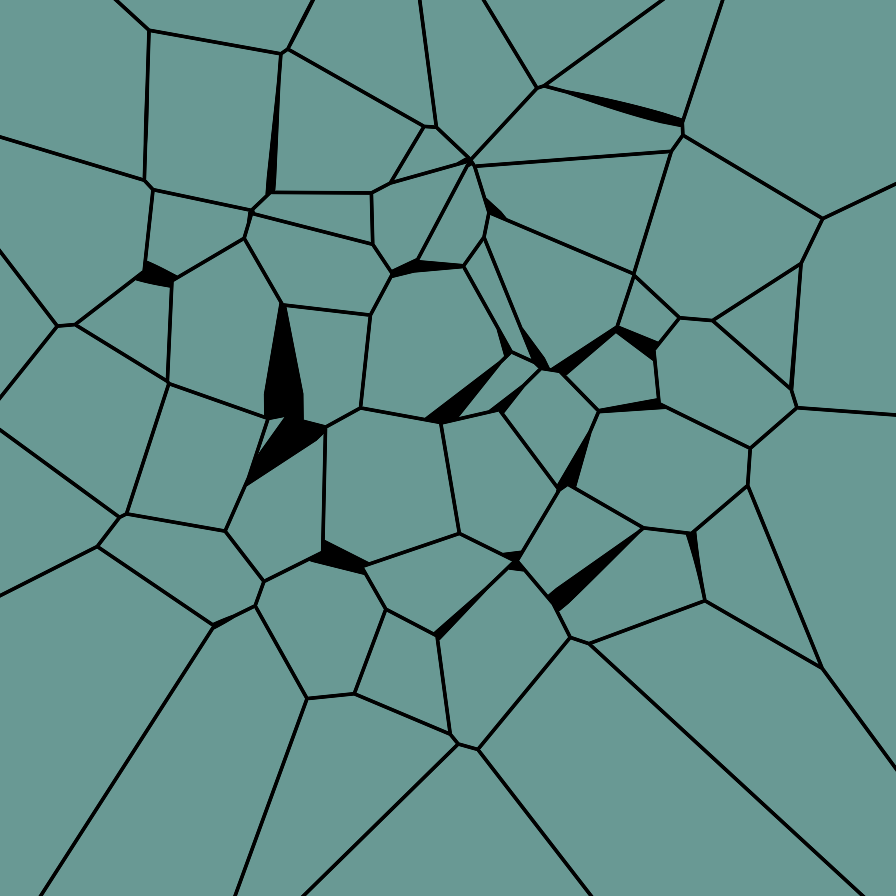
This pattern is drawn by a Shadertoy shader. Its source:

```glsl
// Cracked teal plane: irregular straight-sided cells split by thin black, partly wedge-shaped gaps.

const int SEED_COUNT = 58;
const vec3 TEAL = vec3(0.41, 0.60, 0.58);
const vec3 CRACK = vec3(0.0);
const vec2 CENTRE = vec2(0.47, 0.60);
const float SPREAD = 0.50;        // radius of the seed cluster
const float JITTER = 0.10;        // random shift of each seed
const float WEIGHT = 0.0085;      // variation of cell size
const float LINE_HALF = 0.0021;   // half width of a plain crack

float hash(vec2 p) {
    return fract(sin(dot(p, vec2(127.1, 311.7))) * 43758.5);
}

// Seed position in xy, cell weight in z; a jittered spiral, denser inside.
vec3 cellSeed(int index, float spread, float jitter, float weight) {
    float i = float(index);
    float angle = i * 2.39996;
    float radius = spread * pow((i + 0.5) / float(SEED_COUNT), 0.66);
    vec2 shift = vec2(hash(vec2(i, 1.3)), hash(vec2(i, 7.9))) - 0.5;
    vec2 position = CENTRE + radius * vec2(cos(angle), sin(angle)) + jitter * shift;
    return vec3(position, weight * hash(vec2(i, 4.7)));
}

// Squared distance less weight: its minimum gives straight-sided cells.
float powerDistance(vec2 p, vec3 seed) {
    vec2 d = p - seed.xy;
    return dot(d, d) - seed.z;
}

// Half width of the gap between two cells; some gaps open towards one end.
float gapHalfWidth(vec2 p, vec2 a, vec2 b, vec2 pairId, float lineHalf) {
    vec2 across = b - a;
    float span = length(across);
    vec2 along = vec2(-across.y, across.x) / span;
    float t = dot(p - 0.5 * (a + b), along);
    t *= hash(pairId + 3.1) < 0.5 ? -1.0 : 1.0;

    float chosen = step(hash(pairId + 9.4), 0.27) * step(span, 0.19);
    float slope = mix(0.03, 0.19, pow(hash(pairId + 5.6), 2.0));
    float inner = 1.0 - smoothstep(0.30, 0.44, length(p - CENTRE));
    return lineHalf + chosen * inner * slope * clamp(t + 0.04, 0.0, 0.11);
}

// Signed distance to the nearest gap, negative inside it.
float crackDistance(vec2 p, float lineHalf) {
    int owner = 0;
    float nearest = 1e5;
    for (int i = 0; i < SEED_COUNT; i++) {
        float d = powerDistance(p, cellSeed(i, SPREAD, JITTER, WEIGHT));
        if (d < nearest) {
            nearest = d;
            owner = i;
        }
    }

    vec3 home = cellSeed(owner, SPREAD, JITTER, WEIGHT);
    float result = 1e5;
    for (int j = 0; j < SEED_COUNT; j++) {
        if (j == owner) continue;
        vec3 other = cellSeed(j, SPREAD, JITTER, WEIGHT);
        float span = max(length(other.xy - home.xy), 1e-4);
        float edge = (powerDistance(p, other) - nearest) / (2.0 * span);

        // Order the pair so that both sides share one gap.
        bool ordered = owner < j;
        vec2 a = ordered ? home.xy : other.xy;
        vec2 b = ordered ? other.xy : home.xy;
        vec2 pairId = vec2(float(min(owner, j)), float(max(owner, j)));
        result = min(result, edge - gapHalfWidth(p, a, b, pairId, lineHalf));
    }
    return result;
}

void mainImage(out vec4 fragColor, in vec2 fragCoord) {
    float canvas = min(iResolution.x, iResolution.y);
    vec2 p = (fragCoord - 0.5 * iResolution.xy) / canvas + 0.5;
    float soft = 0.5 / canvas;

    float d = crackDistance(p, LINE_HALF);
    fragColor = vec4(mix(CRACK, TEAL, smoothstep(-soft, soft, d)), 1.0);
}
```
